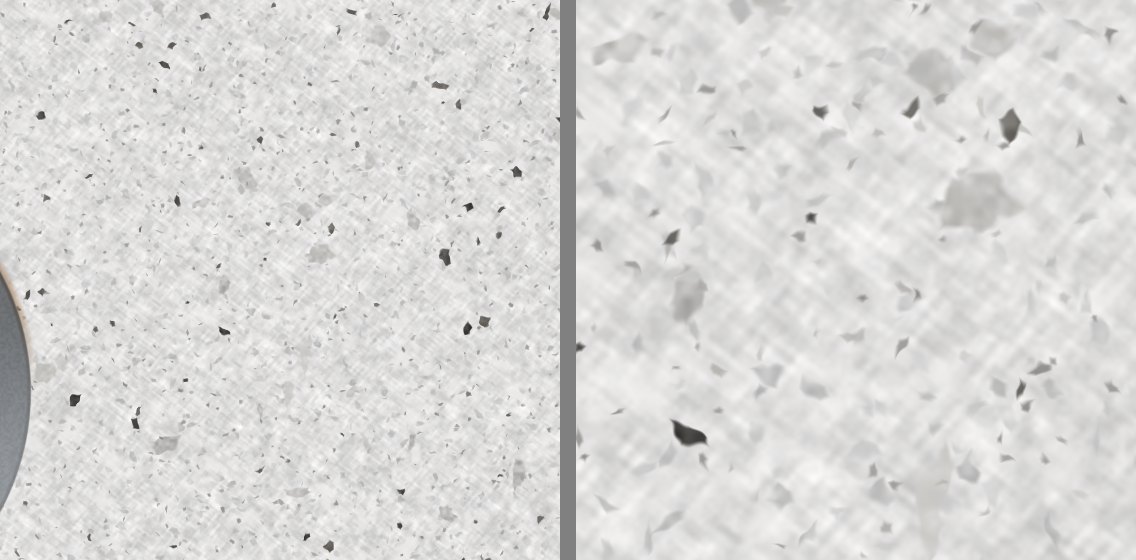
Left, the full canvas; right, a detail of the centre.
Give the GLSL for this texture, as a Shadertoy shader.

```glsl
// Pale terrazzo slab with white pebbles, grey and dark stone chips, and a round cutout at the left edge
#define BASE_TONE 0.873
#define MOTTLE 0.065
#define STREAKS 0.075
#define EDGE_SOFTNESS 0.0016
#define PEBBLE_SIZE 0.020
#define GREY_CHIP_SIZE 0.022
#define FLECK_SIZE 0.0072
#define SPECK_SIZE 0.0040
#define DARK_CHIP_SIZE 0.0118
#define CUTOUT_CENTER vec2(-0.392, 0.30)
#define CUTOUT_RADIUS 0.447

const float TAU = 6.2831853;

vec3 hash3(vec2 c) {
    vec3 q = fract(c.xyx * vec3(0.1031, 0.1030, 0.0973));
    q += dot(q, q.yxz + 33.33);
    return fract((q.xxy + q.yzz) * q.zyx);
}

float noise(vec2 p) {
    vec2 i = floor(p), f = fract(p);
    f = f * f * (3.0 - 2.0 * f);
    float low = mix(hash3(i).x, hash3(i + vec2(1, 0)).x, f.x);
    float high = mix(hash3(i + vec2(0, 1)).x, hash3(i + vec2(1, 1)).x, f.x);
    return mix(low, high, f.y);
}

vec2 rotate(vec2 p, float angle) {
    float c = cos(angle), s = sin(angle);
    return vec2(c * p.x + s * p.y, c * p.y - s * p.x);
}

// Scattered irregular polygons: x = coverage, y = random tone of the chip
vec2 chips(vec2 p, float cells, float share, float size, float soft, float seed) {
    vec2 grid = p * cells, cell = floor(grid), best = vec2(0.0);
    for (int j = -1; j <= 1; j++)
    for (int i = -1; i <= 1; i++) {
        vec2 id = cell + vec2(i, j);
        vec3 place = hash3(id + seed);
        if (place.z > share) continue;
        vec3 shape = hash3(id + seed + 71.7);
        float stretch = mix(1.0, 2.6, shape.y * shape.y);
        vec2 q = rotate((grid - id - place.xy) / cells, TAU * shape.x);
        q *= vec2(inversesqrt(stretch), sqrt(stretch));
        float radius = size * mix(0.4, 1.0, shape.z), d = -1.0;
        for (int k = 0; k < 5; k++) {
            vec3 side = hash3(id + seed + 13.1 * float(k + 1));
            float angle = (float(k) + 0.7 * side.x) * TAU / 5.0;
            d = max(d, dot(q, vec2(cos(angle), sin(angle))) - radius * mix(0.6, 1.1, side.y));
        }
        float cover = smoothstep(soft, -soft, d);
        if (cover > best.x) best = vec2(cover, hash3(id + seed + 151.3).x);
    }
    return best;
}

// Soft mottling with fine crossing streaks
float slab(vec2 p) {
    float tone = BASE_TONE;
    tone += MOTTLE * (noise(p * 42.0) + noise(p * 105.0 + 9.0) - 1.0);
    tone += STREAKS * (noise(rotate(p, -0.65) * vec2(55.0, 230.0) + 40.0) - 0.5);
    tone += STREAKS * (noise(rotate(p, 0.85) * vec2(70.0, 210.0) + 80.0) - 0.5);
    return tone + 0.03 * (noise(p * 290.0) - 0.5);
}

// Blue-grey disc with a warm, worn upper rim
vec3 cutout(vec3 color, vec2 p, float soft) {
    float d = length(p - CUTOUT_CENTER) - CUTOUT_RADIUS;
    float upper = smoothstep(0.28, 0.50, p.y);
    vec3 inside = mix(vec3(0.57, 0.59, 0.61), vec3(0.42, 0.43, 0.44), smoothstep(0.1, 0.5, p.y));
    inside += 0.05 * (noise(p * 240.0) - 0.5);
    color = mix(color, vec3(0.66, 0.54, 0.42), 0.75 * upper * smoothstep(0.016, 0.0, d));
    color = mix(color, inside, smoothstep(soft, -soft, d));
    float rim = smoothstep(0.006, 0.0, abs(d + 0.003));
    return mix(color, vec3(0.34, 0.31, 0.28), rim * mix(0.25, 0.75, upper));
}

void mainImage(out vec4 fragColor, in vec2 fragCoord) {
    vec2 p = fragCoord / iResolution.y;
    float soft = max(EDGE_SOFTNESS, 0.8 / iResolution.y);
    vec2 wobble = vec2(noise(p * 130.0), noise(p * 130.0 + 57.0)) - 0.5;
    vec2 q = p + 0.005 * wobble;
    float grain = noise(p * 150.0 + 23.0);
    vec3 color = slab(p) * vec3(1.004, 1.0, 0.998);

    // White pebbles melting into the slab
    vec2 pebble = chips(q, 19.0, 0.45, PEBBLE_SIZE, 0.007, 11.0);
    color = mix(color, vec3(0.925, 0.92, 0.918), pebble.x * mix(0.3, 0.85, pebble.y));

    // Translucent grey chips, flecks and specks
    vec2 chip = chips(q, 11.0, 0.25, GREY_CHIP_SIZE, soft * 1.5, 37.0);
    color = mix(color, mix(0.60, 0.80, chip.y) * vec3(1.01, 1.0, 0.98), chip.x * mix(0.35, 1.0, grain));
    vec2 fleck = chips(q, 45.0, 0.45, FLECK_SIZE, soft * 1.3, 203.0);
    color = mix(color, vec3(mix(0.66, 0.84, fleck.y)), fleck.x * mix(0.3, 0.9, grain));
    vec2 speck = chips(q, 60.0, 0.22, SPECK_SIZE, soft, 419.0);
    color = mix(color, mix(0.48, 0.80, speck.y) * vec3(1.01, 1.0, 0.98), speck.x * 0.8);

    // Crisp dark chips, large and small
    vec2 dark = chips(q, 12.0, 0.30, DARK_CHIP_SIZE, soft, 611.0);
    vec2 crumb = chips(q, 21.0, 0.10, DARK_CHIP_SIZE * 0.5, soft, 823.0);
    vec3 stone = mix(0.13, 0.42, dark.y) * vec3(1.04, 1.0, 0.95) + 0.16 * (grain - 0.4);
    color = mix(color, stone, dark.x * 0.95);
    color = mix(color, mix(0.22, 0.45, crumb.y) * vec3(1.03, 1.0, 0.95), crumb.x * 0.9);

    fragColor = vec4(clamp(cutout(color, p, soft), 0.0, 1.0), 1.0);
}
```
